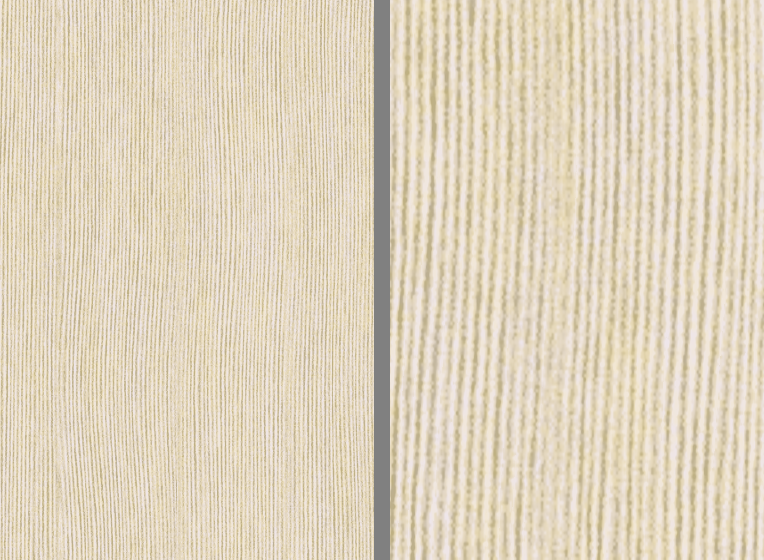
Left: the whole. Right: its middle third, enlarged.
A Shadertoy shader for this texture:

```glsl
float hash(vec2 p) {
    vec3 q = fract(vec3(p.xyx) * 0.1031);
    q += dot(q, q.yzx + 33.33);
    return fract((q.x + q.y) * q.z);
}

float noise(vec2 p) {
    vec2 cell = floor(p), f = fract(p);
    f = f * f * (3.0 - 2.0 * f);
    return mix(mix(hash(cell), hash(cell + vec2(1, 0)), f.x),
               mix(hash(cell + vec2(0, 1)), hash(cell + vec2(1, 1)), f.x), f.y);
}

// Short dark slivers lying along the grain
float slivers(vec2 p) {
    float amount = 0.0;
    for (int i = 0; i < 9; i++) {
        float seed = float(i) + 3.0;
        vec2 center = vec2(hash(vec2(seed, 1.7)), 1.5 * hash(vec2(seed, 8.3)));
        float halfLength = mix(0.03, 0.11, hash(vec2(seed, 5.1)));
        vec2 d = abs(p - center) / vec2(0.004, halfLength);
        amount += 0.6 * smoothstep(1.0, 0.0, d.x) * smoothstep(1.0, 0.2, d.y);
    }
    return min(amount, 1.0);
}

void mainImage(out vec4 fragColor, in vec2 fragCoord) {
    vec2 p = fragCoord / iResolution.x;

    // Four boards share a gentle bend; rings crowd and spread a little
    float board = smoothstep(0.15, 0.166, p.x) + smoothstep(0.467, 0.483, p.x)
                + smoothstep(0.762, 0.778, p.x);
    float seam = min(abs(p.x - 0.158), min(abs(p.x - 0.475), abs(p.x - 0.77)));
    float bend = 2.4 * noise(vec2(board * 0.9 + p.x, p.y * 2.2 + 1.0))
               + 0.9 * noise(vec2(p.x * 14.0, p.y * 1.1 + 20.0))
               + 0.4 * noise(vec2(p.x * 50.0, p.y * 2.2))
               + 0.12 * noise(vec2(p.x * 120.0, p.y * 45.0));

    // Growth rings: pale at the cell borders, dark in the middle
    float ring = p.x * 91.0 + bend;
    float ringId = floor(ring);
    float line = 0.5 - 0.5 * cos(6.28318 * ring);
    float strength = mix(0.65, 1.2, noise(vec2(ringId * 3.7, p.y * 6.0)))
                   * mix(0.75, 1.15, hash(vec2(ringId, 2.0)));
    strength *= mix(0.55, 1.0, smoothstep(0.0, 0.025, seam));
    strength *= smoothstep(0.9, 0.4, 91.0 / iResolution.x);

    // Slight bands, long fibres following the rings, and crisp speckle
    float band = noise(vec2(p.x * 17.0 + 4.0, p.y * 1.1)) - 0.5;
    float fibre = noise(vec2(ring * 2.6, p.y * 22.0)) - 0.5;
    float speckle = noise(p * vec2(420.0, 300.0)) - 0.5;
    float tone = 0.4 + (line - 0.5) * strength * 0.9
               + 0.09 * band + 0.28 * fibre + 0.42 * speckle;
    tone += 0.3 * slivers(p + vec2(0.003 * bend, 0.0));
    tone = clamp(tone, 0.0, 1.0);

    // Pale earlywood through cream to tan latewood
    vec3 pale = vec3(0.945, 0.908, 0.88);
    vec3 cream = vec3(0.896, 0.844, 0.742);
    vec3 latewood = vec3(0.735, 0.682, 0.535);
    vec3 color = mix(pale, cream, smoothstep(-0.08, 0.5, tone));
    color = mix(color, latewood, smoothstep(0.42, 1.08, tone));

    // Fine drift between greyish and yellowish wood
    float warmth = noise(vec2(p.x * 45.0, p.y * 6.0 + 9.0)) - 0.5;
    float flecks = noise(p * vec2(260.0, 130.0) + 31.0) - 0.5;
    color += warmth * vec3(0.006, 0.001, -0.04);
    color += flecks * vec3(0.012, 0.004, -0.07);
    fragColor = vec4(color, 1.0);
}
```
